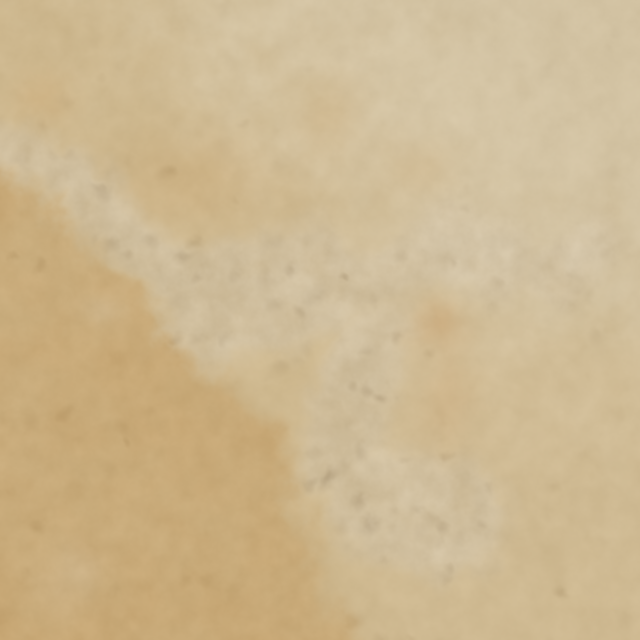
This texture is drawn by a WebGL 1 fragment shader. Its source:

```glsl
precision highp float;
// Weathered plaster: a pale, chalky vein branches across cream and ochre stains.
// Warped capsules form the vein, soft half-planes the ochre, and layered value
// noise with a few faint specks gives the blurred, slightly dirty grain.
uniform vec2 u_resolution;

float hash(vec2 p) {
  vec3 q = fract(vec3(p.xyx) * 0.1031);
  q += dot(q, q.yzx + 33.33);
  return fract((q.x + q.y) * q.z);
}

float noise(vec2 p) {
  vec2 i = floor(p), f = fract(p);
  f = f * f * (3.0 - 2.0 * f);
  return mix(mix(hash(i), hash(i + vec2(1.0, 0.0)), f.x),
             mix(hash(i + vec2(0.0, 1.0)), hash(i + 1.0), f.x), f.y);
}

// Layered noise, centred on zero
float fbm(vec2 p) {
  float sum = 0.0, gain = 0.5;
  for (int i = 0; i < 4; i++) {
    sum += gain * (noise(p) - 0.5);
    p = mat2(0.8, 0.6, -0.6, 0.8) * p * 2.03 + 17.0;
    gain *= 0.5;
  }
  return sum;
}

float capsule(vec2 p, vec2 a, vec2 b, float radius) {
  vec2 ab = b - a;
  return length(p - a - ab * clamp(dot(p - a, ab) / dot(ab, ab), 0.0, 1.0)) - radius;
}

float patchMask(vec2 p, vec2 center, vec2 size) {
  vec2 d = (p - center) / size;
  return exp(-dot(d, d));
}

// Signed distance to the branching pale vein
float vein(vec2 p) {
  float d = capsule(p, vec2(-0.03, 0.77), vec2(0.12, 0.72), 0.035);
  d = min(d, capsule(p, vec2(0.12, 0.71), vec2(0.32, 0.53), 0.052));
  d = min(d, capsule(p, vec2(0.35, 0.53), vec2(0.50, 0.56), 0.095));
  d = min(d, capsule(p, vec2(0.50, 0.55), vec2(0.66, 0.59), 0.050));
  d = min(d, capsule(p, vec2(0.70, 0.62), vec2(0.76, 0.60), 0.073));
  d = min(d, capsule(p, vec2(0.88, 0.58), vec2(0.93, 0.61), 0.050));
  d = min(d, capsule(p, vec2(0.58, 0.48), vec2(0.54, 0.28), 0.065));
  return min(d, capsule(p, vec2(0.60, 0.22), vec2(0.70, 0.19), 0.090));
}

// Sparse blurred specks of uneven strength, faded out before two cells away
float specks(vec2 p, float density) {
  vec2 cell = floor(p);
  float dark = 0.0;
  for (int y = -1; y <= 1; y++) {
    for (int x = -1; x <= 1; x++) {
      vec2 c = cell + vec2(float(x), float(y));
      vec2 d = p - c - vec2(hash(c + 3.1), hash(c + 47.7));
      float falloff = smoothstep(mix(0.5, 1.0, hash(c + 91.3)), 0.0, length(d));
      float strength = hash(c + 65.2);
      dark += smoothstep(0.0, 0.1, density - hash(c + 12.9)) * strength * strength * falloff;
    }
  }
  return dark;
}

void main() {
  vec2 p = gl_FragCoord.xy / u_resolution;
  vec2 warped = p + 0.055 * vec2(fbm(p * 9.0), fbm(p * 9.0 + 40.0))
                  + 0.022 * vec2(fbm(p * 34.0 + 9.0), fbm(p * 34.0 + 70.0));
  float cloud = fbm(p * 5.0 + 8.0);
  float mottle = fbm(p * 22.0 + 5.0);
  float grain = fbm(p * 48.0 + 31.0);

  // Cream ground, paler toward the upper right
  float light = smoothstep(0.8, 1.75, p.x + p.y + 0.5 * cloud + 0.3 * mottle);
  vec3 color = mix(vec3(0.808, 0.722, 0.56), vec3(0.827, 0.765, 0.64), light);
  color = mix(color, vec3(0.815, 0.733, 0.58),
              0.7 * smoothstep(0.55, 0.4, p.y) * smoothstep(0.5, 0.7, p.x));

  // Ochre stain at lower left, with smaller patches elsewhere
  float slope = (0.74 - 0.92 * warped.x - warped.y) * 0.74;
  float side = 0.54 - 0.3 * warped.y - warped.x;
  float ochre = smoothstep(-0.03, 0.03, min(slope, side) + 0.05 * mottle);
  vec3 ochreColor = mix(vec3(0.80, 0.69, 0.505), vec3(0.768, 0.64, 0.44),
                        clamp(0.5 + 1.0 * cloud + 1.1 * mottle, 0.0, 1.0));
  color = mix(color, ochreColor, ochre);
  float warm = 0.50 * patchMask(warped, vec2(0.30, 0.72), vec2(0.13, 0.06))
             + 0.60 * patchMask(warped, vec2(0.07, 0.84), vec2(0.05, 0.04))
             + 0.30 * patchMask(warped, vec2(0.52, 0.82), vec2(0.05, 0.06))
             + 0.25 * patchMask(warped, vec2(0.65, 0.74), vec2(0.05, 0.05));
  color = mix(color, vec3(0.80, 0.68, 0.49), warm);

  // Chalky vein, brightest in the lobes at right
  float pale = smoothstep(0.026, -0.03, vein(warped) + 0.06 * mottle);
  float lobes = patchMask(p, vec2(0.79, 0.61), vec2(0.2, 0.08));
  vec3 chalk = mix(vec3(0.808, 0.737, 0.605), vec3(0.828, 0.768, 0.655),
                   clamp(0.35 + 1.2 * mottle + 0.6 * lobes, 0.0, 1.0));
  color = mix(color, chalk, 0.92 * pale);

  // Warm chips beside the vein and faint pale stains within the ochre
  float chip = patchMask(warped, vec2(0.68, 0.48), vec2(0.038, 0.035))
             + 0.55 * patchMask(warped, vec2(0.70, 0.37), vec2(0.04, 0.07));
  color = mix(color, vec3(0.81, 0.685, 0.51), 0.75 * min(chip, 1.0));
  float stain = patchMask(warped, vec2(0.165, 0.51), vec2(0.03, 0.025))
              + patchMask(warped, vec2(0.11, 0.10), vec2(0.04, 0.05));
  color = mix(color, vec3(0.82, 0.73, 0.58), 0.5 * stain);

  // Blurred grain everywhere, faint dirt gathered along the vein
  float rough = mix(0.75, 1.25, max(pale, 0.5 * ochre));
  color += rough * (vec3(0.034, 0.038, 0.046) * mottle + vec3(0.044, 0.046, 0.05) * grain);
  color += 0.018 * cloud;
  float dirt = specks(p * 44.0 + 1.5 * mottle, 0.14 + 0.24 * pale);
  color -= vec3(0.075, 0.08, 0.08) * min(dirt, 1.2) * mix(0.6, 1.0, pale) * (1.0 - 0.5 * light);
  gl_FragColor = vec4(clamp(color, 0.0, 1.0), 1.0);
}
```
